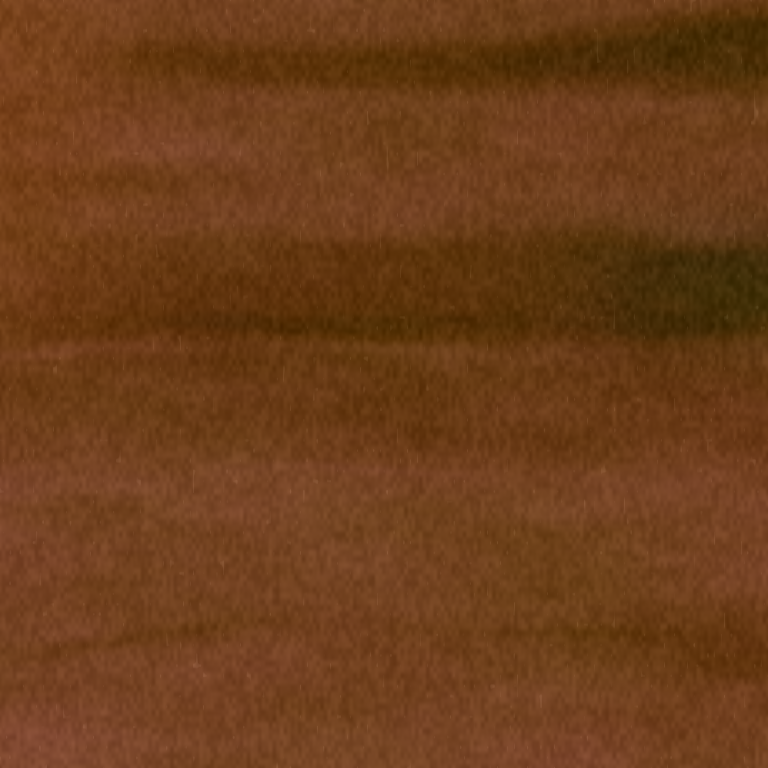
This texture is drawn by a Shadertoy shader. Its source:

```glsl
// Warm brown, softly banded surface with faint creases and fine upright grain.
#define DARK_COLOR  vec3(0.295, 0.165, 0.015)
#define SHADE_COLOR vec3(0.370, 0.200, 0.040)
#define MID_COLOR   vec3(0.440, 0.248, 0.110)
#define LIGHT_COLOR vec3(0.505, 0.293, 0.190)
#define BASE_TONE   0.80
#define CLOUD_DEPTH 0.55
#define STREAK_DEPTH 0.30
#define GRAIN_DEPTH 0.065
#define GRAIN_SCALE vec2(210.0, 125.0)

float hash(vec2 p) {
    vec3 q = fract(vec3(p.xyx) * 0.1031);
    q += dot(q, q.yzx + 33.33);
    return fract((q.x + q.y) * q.z);
}

float valueNoise(vec2 p) {
    vec2 cell = floor(p), f = fract(p);
    f = f * f * (3.0 - 2.0 * f);
    return mix(mix(hash(cell), hash(cell + vec2(1, 0)), f.x),
               mix(hash(cell + vec2(0, 1)), hash(cell + vec2(1, 1)), f.x), f.y);
}

// Layered noise centred on zero
float fbm(vec2 p) {
    float sum = 0.0, weight = 0.5;
    for (int i = 0; i < 4; i++) {
        sum += weight * (valueNoise(p) - 0.5);
        p = p * 2.03 + vec2(17.3, 9.1);
        weight *= 0.5;
    }
    return sum;
}

// Soft horizontal stripe between two heights
float band(float y, float low, float high, float soft) {
    return smoothstep(low - soft, low + soft, y) *
           (1.0 - smoothstep(high - soft, high + soft, y));
}

// Thin line that fades at both ends
float crease(vec2 p, vec2 centre, vec2 size) {
    vec2 d = (p - centre) / size;
    return exp(-dot(d, d));
}

// Broad light and dark layout
float surfaceTone(vec2 uv) {
    vec2 p = uv;
    p.y += 0.045 * fbm(uv * vec2(3.0, 4.0) + 5.0);
    p.y += 0.014 * fbm(uv * vec2(9.0, 26.0) + 31.0);
    float right = smoothstep(0.55, 1.0, uv.x);
    float tone = BASE_TONE - 0.12 * uv.x - 0.10 * smoothstep(0.3, 0.8, uv.y);

    // Shaded folds
    tone -= (0.42 + 0.12 * right) * smoothstep(0.02, 0.28, uv.x)
          * band(p.y, 0.888 - 0.008 * right, 0.935 + 0.04 * right, 0.025);
    tone -= (0.27 + 0.20 * right) * smoothstep(-0.25, 0.35, uv.x)
          * band(p.y, 0.562, 0.692, 0.022);
    tone -= 0.15 * crease(p, vec2(0.36, 0.568), vec2(0.32, 0.016));
    tone -= 0.18 * crease(p, vec2(0.20, 0.758), vec2(0.28, 0.028));
    tone -= 0.16 * band(p.y, 0.40, 0.535, 0.035);
    tone -= 0.32 * crease(p, vec2(0.98, 0.16), vec2(0.22, 0.055));
    tone -= 0.16 * crease(p, vec2(0.76, 0.178), vec2(0.17, 0.012));

    // Slanted shadow at the lower left
    float slant = p.y - 0.145 - 0.16 * uv.x + 0.05 * uv.x * uv.x;
    tone -= 0.28 * crease(vec2(uv.x, slant), vec2(0.17, 0.0), vec2(0.18, 0.014));

    // Pale ridges and the rounded hollow beneath them
    tone += 0.16 * crease(p, vec2(0.50, 0.545), vec2(0.13, 0.008));
    tone += 0.14 * crease(p, vec2(0.46, 0.385), vec2(0.12, 0.007));
    tone += 0.18 * crease(p, vec2(0.05, 0.540), vec2(0.16, 0.010));
    tone += 0.15 * crease(p, vec2(0.586, 0.529), vec2(0.014, 0.011));
    tone -= 0.14 * crease(p, vec2(0.53, 0.485), vec2(0.05, 0.035));
    tone -= 0.16 * crease(p, vec2(0.51, 0.780), vec2(0.02, 0.028));

    // Stretched clouds and fibres
    tone += CLOUD_DEPTH * fbm(uv * vec2(2.6, 5.5) + 2.0);
    tone += STREAK_DEPTH * fbm(uv * vec2(7.0, 30.0) + 11.0);
    return tone + 0.16 * fbm(uv * vec2(24.0, 30.0) + 47.0);
}

vec3 brownRamp(float tone) {
    vec3 color = mix(DARK_COLOR, SHADE_COLOR, smoothstep(0.0, 0.33, tone));
    color = mix(color, MID_COLOR, clamp((tone - 0.33) / 0.33, 0.0, 1.0));
    return mix(color, LIGHT_COLOR, clamp((tone - 0.66) / 0.34, 0.0, 1.0));
}

void mainImage(out vec4 fragColor, in vec2 fragCoord) {
    vec2 uv = fragCoord / iResolution.xy;
    vec3 color = brownRamp(surfaceTone(uv));

    // Drifting red and olive tints
    float tint = fbm(uv * vec2(4.0, 7.0) + 71.0);
    color += tint * vec3(0.035, -0.015, 0.045);
    color += vec3(0.025, 0.0, -0.012) * (1.0 - smoothstep(0.0, 0.3, uv.x)) * smoothstep(0.35, 0.8, uv.y);
    color += vec3(-0.065, 0.002, 0.012) * crease(uv, vec2(1.0, 0.64), vec2(0.28, 0.09));
    color += vec3(-0.030, 0.004, 0.0) * crease(uv, vec2(1.0, 0.93), vec2(0.35, 0.07));

    // Fine grain with sparse bright flecks
    float grain = valueNoise(uv * GRAIN_SCALE) - 0.5;
    grain += 0.6 * (valueNoise(uv * GRAIN_SCALE * 0.53 + 19.0) - 0.5);
    float fleck = smoothstep(0.90, 1.0, valueNoise(uv * vec2(230.0, 75.0) + 83.0));
    color += GRAIN_DEPTH * grain * vec3(1.0, 0.85, 0.75) + 0.055 * fleck;

    fragColor = vec4(clamp(color, 0.0, 1.0), 1.0);
}
```
